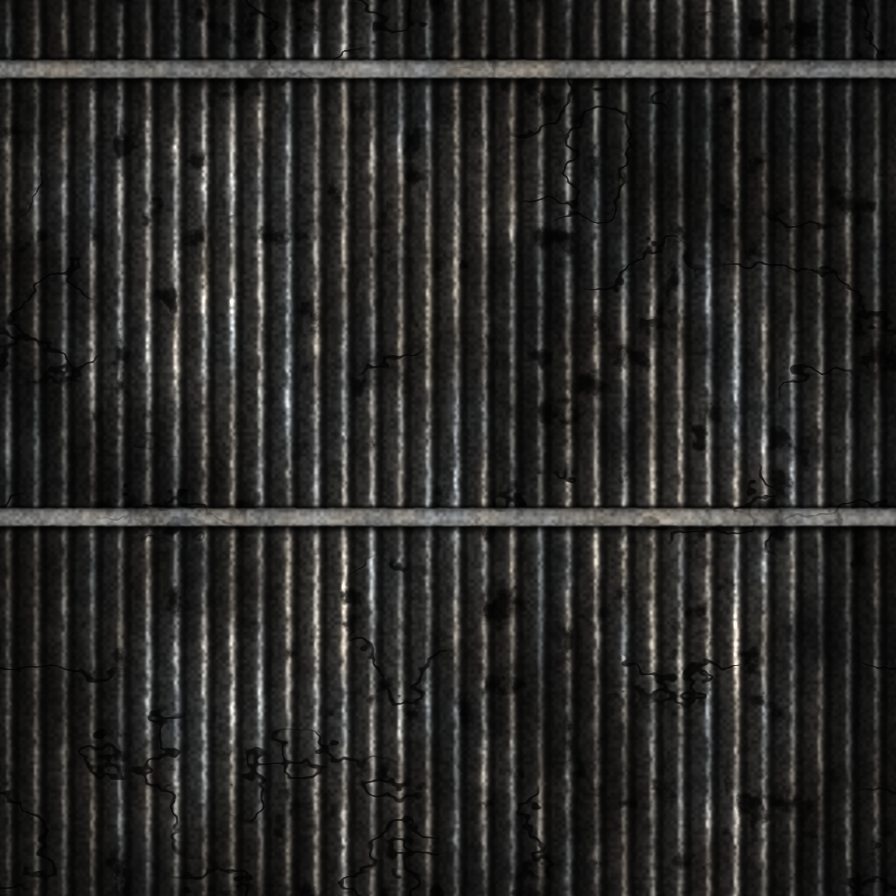
Give the GLSL for this texture, as a WebGL 1 fragment shader.

```glsl
precision highp float;
uniform vec2 u_resolution;

float hash(vec2 p) {
  return fract(sin(dot(p, vec2(127.1, 311.7))) * 43758.5453);
}

// Value noise on a grid of whole cells that wraps at the canvas edge
float noise(vec2 uv, vec2 cells) {
  vec2 p = uv * cells;
  vec2 i = floor(p);
  vec2 f = fract(p);
  f = f * f * (3.0 - 2.0 * f);
  vec2 a = mod(i, cells);
  vec2 b = mod(i + 1.0, cells);
  return mix(mix(hash(a), hash(vec2(b.x, a.y)), f.x),
             mix(hash(vec2(a.x, b.y)), hash(b), f.x), f.y);
}

float fbm(vec2 uv, vec2 cells) {
  float sum = 0.0;
  float weight = 0.5;
  for (int i = 0; i < 5; i++) {
    sum += weight * noise(uv, cells);
    cells *= 2.0;
    weight *= 0.5;
  }
  return sum / 0.97;
}

void main() {
  vec2 uv = gl_FragCoord.xy / u_resolution;
  float pixel = 1.0 / u_resolution.y;

  // Grime and grain shared by all the metal
  float stain = fbm(uv, vec2(5.0));
  float blotch = fbm(uv + 0.37, vec2(18.0, 14.0));
  float grain = noise(uv, vec2(256.0));
  float speck = noise(uv + 0.21, vec2(160.0, 110.0));

  // Upright bars: offset from the nearest centre, with worn edges
  float x = uv.x * 32.0 + 0.2;
  float bar = mod(floor(x), 32.0);
  float offset = fract(x) - 0.5 + 0.07 * (speck - 0.5);
  float ridge = exp(-pow(offset / 0.115, 2.0));
  float shoulder = exp(-pow((offset + 0.04) / 0.24, 2.0));

  // Recess: black shadow right of each bar, then a dim panel
  float after = fract(offset);
  float panel = smoothstep(0.3, 0.5, after) * (1.0 - smoothstep(0.76, 0.9, after));
  float recess = 0.042 + 0.065 * panel * (0.55 + 0.9 * blotch);
  recess += 0.045 * (grain - 0.5) * (0.5 + panel);

  // Bar shine varies by bar, along its length and in fine chips
  float shine = 0.8 + 0.35 * hash(vec2(bar, 7.0));
  shine *= 0.5 + 0.65 * noise(uv, vec2(32.0, 24.0));
  shine *= 0.55 + 0.55 * grain + 0.45 * speck;
  float shade = recess + (0.41 * ridge + 0.08 * shoulder) * shine;
  shade *= mix(0.6, 1.3, smoothstep(0.28, 0.68, stain));

  // Dark pits and hairline cracks in patches
  float pit = smoothstep(0.66, 0.82, fbm(uv + 0.63, vec2(34.0, 30.0)));
  float crackLine = abs(fbm(uv + 0.11, vec2(9.0, 12.0)) - 0.5);
  float crack = 1.0 - smoothstep(0.004, 0.018, crackLine);
  crack *= smoothstep(0.5, 0.65, noise(uv + 0.48, vec2(11.0)));
  shade *= 1.0 - 0.7 * max(pit, crack);

  // Two cross rails, each with a contact shadow that is deeper below
  float y = (fract(uv.y * 2.0 - 0.346) - 0.5) * 0.5;
  float edge = abs(y) - 0.0097 + 0.0012 * (speck - 0.5);
  float shadow = 1.0 - smoothstep(0.0, y < 0.0 ? 0.012 : 0.006, edge);
  shade *= 1.0 - 0.8 * shadow;
  float rail = 1.0 - smoothstep(-0.0008 - pixel, 0.0008 + pixel, edge);
  float railShade = 0.3 + 0.17 * grain + 0.13 * speck + 0.18 * (blotch - 0.5);
  railShade += 0.07 * (1.0 - smoothstep(0.0, 0.007, abs(y + 0.002)));
  railShade *= 0.82 + 0.36 * stain;
  railShade *= 1.0 - 0.3 * smoothstep(0.004, 0.009, y);
  railShade *= 1.0 - 0.4 * max(pit, 0.6 * crack);
  shade = mix(shade, railShade, rail);

  // Near neutral steel, drifting between warm rust and cool grey
  float warmth = noise(uv + 0.8, vec2(32.0, 12.0));
  vec3 tint = mix(vec3(0.97, 1.0, 1.02), vec3(1.06, 1.0, 0.91), warmth);
  gl_FragColor = vec4(clamp(shade * tint, 0.0, 1.0), 1.0);
}
```
